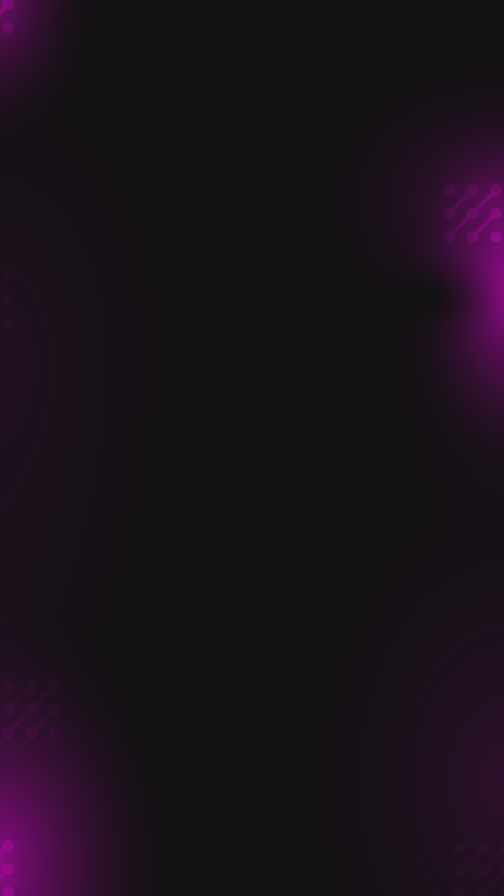
A Shadertoy shader for this background:

```glsl
const vec3 CHARCOAL = vec3(0.067, 0.067, 0.068);
const vec3 MAGENTA = vec3(0.58, 0.04, 0.55);
const float GRID_STEP = 0.0463;

// Elliptic light pool with a quadratic falloff
float glow(vec2 p, vec2 centre, vec2 radius, float strength) {
    float t = max(0.0, 1.0 - length((p - centre) / radius));
    return strength * t * t;
}

// Three by three dots, joined along the rising diagonals
float linkedDots(vec2 p, vec2 centre, float stepSize, float pixel) {
    vec2 q = (p - centre) / stepSize;
    float dots = length(q - clamp(round(q), -1.0, 1.0)) - 0.25;

    float across = q.x - q.y;
    float lane = clamp(round(across), -1.0, 1.0);
    float beyond = max(abs(q.x + q.y) - (2.0 - abs(lane)), 0.0);
    float links = length(vec2(across - lane, beyond)) * 0.7071 - 0.08;

    float blur = 0.7 * pixel / stepSize;
    return 1.0 - smoothstep(-blur, blur, min(dots, links));
}

float lightField(vec2 p) {
    // Right side: two lobes and a bright core, cut by a dark notch
    float light = glow(p, vec2(0.98, 1.38), vec2(0.42, 0.34), 0.36);
    light += glow(p, vec2(1.02, 1.205), vec2(0.23, 0.38), 0.92);
    light += glow(p, vec2(1.03, 1.06), vec2(0.38, 0.46), 0.16);
    light *= 1.0 - min(1.0, glow(p, vec2(0.84, 1.185), vec2(0.18, 0.11), 1.3));

    // Left side and corners
    light += glow(p, vec2(-0.02, 1.79), vec2(0.23, 0.32), 0.85);
    light += glow(p, vec2(-0.02, 1.08), vec2(0.58, 0.90), 0.13);
    light += glow(p, vec2(-0.02, 0.55), vec2(0.44, 0.70), 0.06);
    light += glow(p, vec2(-0.02, 0.06), vec2(0.40, 0.54), 1.00);
    light += glow(p, vec2(1.00, 0.23), vec2(0.54, 0.82), 0.21);
    return light;
}

void mainImage(out vec4 fragColor, in vec2 fragCoord) {
    vec2 p = fragCoord / iResolution.x;
    float pixel = 1.0 / iResolution.x;

    // Dot clusters
    vec2 clusters[6] = vec2[6](
        vec2(0.9375, 1.354), vec2(0.0625, 0.370), vec2(-0.030, 0.053),
        vec2(-0.030, 1.185), vec2(-0.030, 1.769), vec2(0.958, 0.049));
    float dots = 0.0;
    for (int i = 0; i < 6; i++) {
        dots = max(dots, linkedDots(p, clusters[i], GRID_STEP, pixel));
    }

    // The dots lift the light beneath them
    float light = lightField(p);
    light += dots * (0.012 + 0.36 * light);
    fragColor = vec4(mix(CHARCOAL, MAGENTA, min(light, 1.0)), 1.0);
}
```
